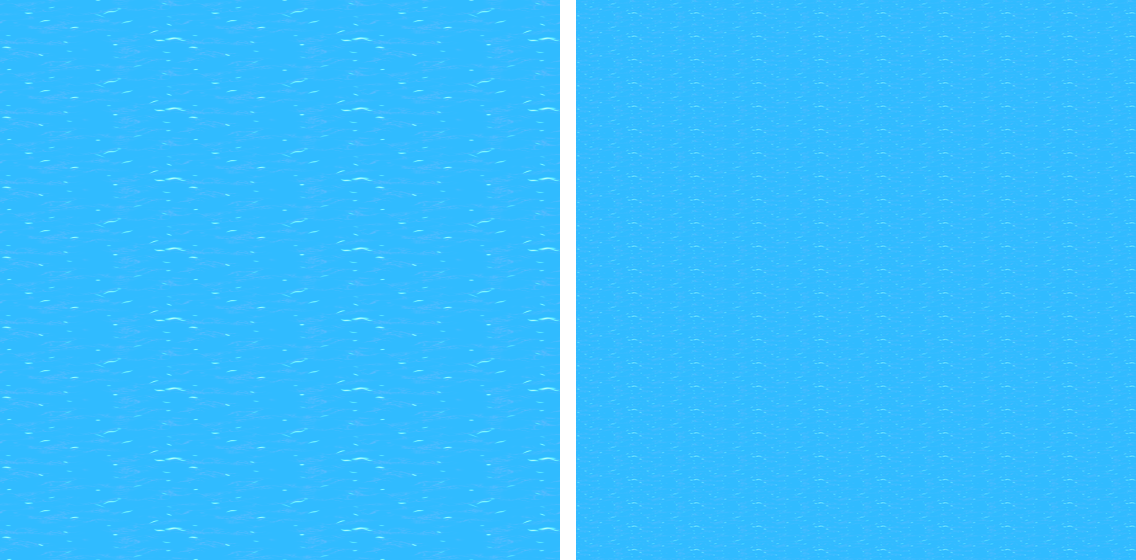
Left, the tile; right, the same tile 3 across and 3 down.
Reproduce this texture procedurally as a WebGL 1 fragment shader.

```glsl
precision highp float;

uniform vec2 u_resolution;

#define REPEATS vec2(3.0, 8.0)
#define TILE_SIZE vec2(256.0, 96.0)
#define GLINT_COUNT 26
#define SAMPLES 2
#define WATER vec3(0.190, 0.735, 1.0)
#define HAZE vec3(0.43, 0.735, 1.0)
#define GLINT vec3(0.36, 0.93, 1.0)
#define FOAM vec3(0.78, 1.0, 0.97)
// Main crests: centre x, centre y, half length, slope
#define CREST_RIGHT vec4(238.0, 43.0, 14.0, 0.12)
#define CREST_LEFT vec4(219.0, 41.0, 9.0, -0.20)
#define CREST_TOP vec4(152.0, 80.0, 13.0, 0.24)

float hash(vec2 p) {
  return fract(sin(dot(p, vec2(127.1, 311.7))) * 43758.55);
}

vec2 gradient(vec2 cell, vec2 period) {
  float angle = 6.28319 * hash(mod(cell, period) + 0.5);
  return vec2(cos(angle), sin(angle));
}

// Gradient noise that wraps once per tile
float noise(vec2 tile, vec2 period) {
  vec2 p = tile * period;
  vec2 i = floor(p);
  vec2 f = p - i;
  vec2 u = f * f * f * (f * (f * 6.0 - 15.0) + 10.0);
  vec2 e = vec2(1.0, 0.0);
  float a = dot(gradient(i, period), f);
  float b = dot(gradient(i + e.xy, period), f - e.xy);
  float c = dot(gradient(i + e.yx, period), f - e.yx);
  float d = dot(gradient(i + e.xx, period), f - e.xx);
  return mix(mix(a, b, u.x), mix(c, d, u.x), u.y);
}

float ridge(vec2 tile, vec2 period, float width) {
  return 1.0 - smoothstep(0.0, width, abs(noise(tile, period)));
}

// Tapered streak, wrapped around the tile edges
float streak(vec2 tile, vec4 shape, float thickness, float wobble) {
  vec2 d = (fract(tile - shape.xy / TILE_SIZE + 0.5) - 0.5) * TILE_SIZE;
  float along = d.x / shape.z;
  float across = (d.y - shape.w * d.x - wobble) / thickness;
  return max(1.0 - along * along, 0.0) * exp(-across * across);
}

vec3 water(vec2 tile) {
  // Faint wisps, bent and broken up
  float bend = noise(tile, vec2(9.0, 7.0));
  vec2 bent = tile + vec2(0.0, 0.05 * bend);
  float patches = smoothstep(-0.08, 0.32, noise(tile, vec2(5.0, 11.0)));
  float grain = clamp(0.65 + 0.9 * noise(tile, vec2(72.0, 60.0)), 0.0, 1.0);
  float wisps = ridge(bent, vec2(6.0, 16.0), 0.15);
  wisps = max(wisps, 0.75 * ridge(bent, vec2(11.0, 25.0), 0.13));
  float haze = wisps * patches * grain;

  // Small scattered glints
  float wobble = 2.2 * noise(tile, vec2(22.0, 7.0));
  float glint = 0.0;
  for (int n = 0; n < GLINT_COUNT; n++) {
    float id = float(n);
    float size = hash(vec2(id, 3.0));
    vec2 centre = vec2(fract(id * 0.618 + 0.2 * hash(vec2(id, 1.0))),
                       (id + hash(vec2(id, 2.0))) / float(GLINT_COUNT));
    float slope = 0.5 * (hash(vec2(id, 4.0)) - 0.45);
    vec4 shape = vec4(centre * TILE_SIZE, mix(4.0, 11.0, size * size), slope);
    float strength = mix(0.4, 0.95, hash(vec2(id, 5.0)));
    glint = max(glint, strength * streak(tile, shape, 0.9, wobble));
  }

  // Main crests
  float crest = streak(tile, CREST_RIGHT, 1.3, wobble);
  crest = max(crest, 0.9 * streak(tile, CREST_LEFT, 1.1, wobble));
  crest = max(crest, 0.8 * streak(tile, CREST_TOP, 1.1, wobble));
  glint = max(glint, crest);

  vec3 color = mix(WATER, HAZE, 0.75 * haze);
  color = mix(color, GLINT, smoothstep(0.08, 0.6, glint));
  return mix(color, FOAM, smoothstep(0.5, 1.0, glint));
}

void main() {
  // Average a small grid of samples for smooth edges
  vec3 color = vec3(0.0);
  for (int y = 0; y < SAMPLES; y++) {
    for (int x = 0; x < SAMPLES; x++) {
      vec2 offset = (vec2(float(x), float(y)) + 0.5) / float(SAMPLES) - 0.5;
      vec2 uv = (gl_FragCoord.xy + offset) / u_resolution;
      color += water(fract(uv * REPEATS));
    }
  }
  gl_FragColor = vec4(color / float(SAMPLES * SAMPLES), 1.0);
}
```
